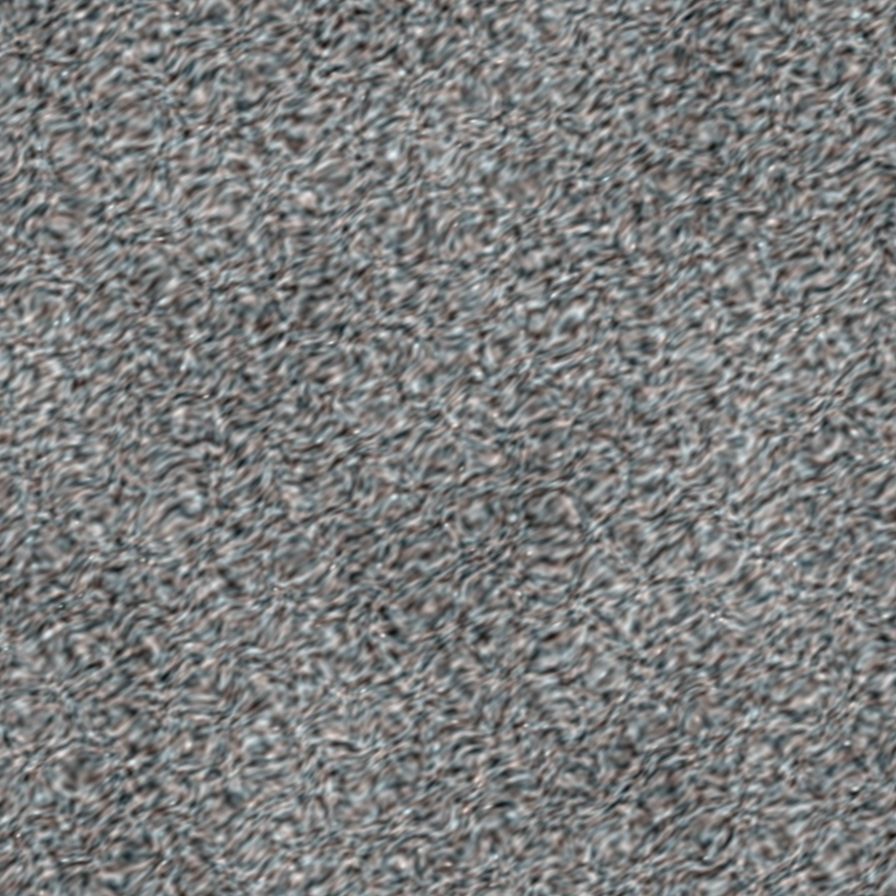
Give the GLSL for this texture, as a Shadertoy shader.

```glsl
const vec3 STONE_GREY = vec3(0.482, 0.486, 0.486);
const vec3 WARM_TINT = vec3(0.085, -0.015, -0.05);
const vec3 GLINT_COLOR = vec3(0.93, 0.95, 0.95);
const float GRAIN_ANGLE = 0.46;

float hash(vec2 p) {
    return fract(sin(dot(p, vec2(127.1, 311.7))) * 43758.5453);
}

vec2 rotate(vec2 p, float angle) {
    float c = cos(angle), s = sin(angle);
    return vec2(c * p.x + s * p.y, c * p.y - s * p.x);
}

// Slope of a random unit gradient, seen from a lattice corner
float cornerSlope(vec2 corner, vec2 offset) {
    float angle = 6.2831853 * hash(corner);
    return dot(vec2(cos(angle), sin(angle)), offset);
}

float gradientNoise(vec2 p) {
    vec2 cell = floor(p), f = fract(p);
    vec2 w = f * f * f * (f * (f * 6.0 - 15.0) + 10.0);
    vec2 e = vec2(1.0, 0.0);
    float low = mix(cornerSlope(cell, f), cornerSlope(cell + e.xy, f - e.xy), w.x);
    float high = mix(cornerSlope(cell + e.yx, f - e.yx), cornerSlope(cell + e.xx, f - e.xx), w.x);
    return mix(low, high, w.y);
}

// Noise stretched along a tilted axis; frequency is (along, across)
float tiltedNoise(vec2 p, float angle, vec2 frequency, float seed) {
    return gradientNoise(rotate(p, angle) * frequency + seed);
}

// Scattered small bright flecks, each with its own size and strength
float glints(vec2 p, float density, float share, float angle) {
    vec2 q = p * density;
    vec2 cell = floor(q);
    float light = 0.0;
    for (int y = -1; y <= 1; y++) {
        for (int x = -1; x <= 1; x++) {
            vec2 id = cell + vec2(x, y);
            vec2 center = id + vec2(hash(id + 3.7), hash(id + 9.2));
            vec2 d = rotate(q - center, angle) / vec2(0.15, 0.095);
            d /= mix(0.65, 1.15, hash(id + 21.4));
            float strength = step(hash(id + 33.1), share) * mix(0.25, 0.9, hash(id + 47.6));
            light = max(light, strength * exp(-dot(d, d)));
        }
    }
    return light;
}

void mainImage(out vec4 fragColor, in vec2 fragCoord) {
    vec2 uv = fragCoord / iResolution.y;

    // Gentle bending keeps the grain from lining up
    vec2 bend = vec2(gradientNoise(uv * 19.0 + 5.3), gradientNoise(uv * 19.0 + 61.8));
    vec2 p = uv + 0.012 * bend;

    // Coarse grain, fine grain and broad uneven patches
    float coarse = tiltedNoise(p, GRAIN_ANGLE, vec2(56.0, 96.0), 13.0);
    float fine = tiltedNoise(p, GRAIN_ANGLE + 0.17, vec2(98.0, 157.0), 71.0);
    float patches = gradientNoise(uv * 4.3 + 17.0) + 0.6 * gradientNoise(uv * 11.0 + 37.0);
    float relief = 0.43 * coarse + 0.30 * fine + 0.09 * patches;

    // Slight warm and cool fringes
    float tint = tiltedNoise(p, GRAIN_ANGLE - 0.2, vec2(48.0, 82.0), 143.0);
    vec3 color = STONE_GREY + relief + WARM_TINT * tint;

    // Sparkling mineral flecks
    float sparkle = glints(p, 30.0, 0.42, GRAIN_ANGLE);
    color = mix(color, GLINT_COLOR + 2.0 * WARM_TINT * tint, sparkle);

    fragColor = vec4(clamp(color, 0.0, 1.0), 1.0);
}
```
